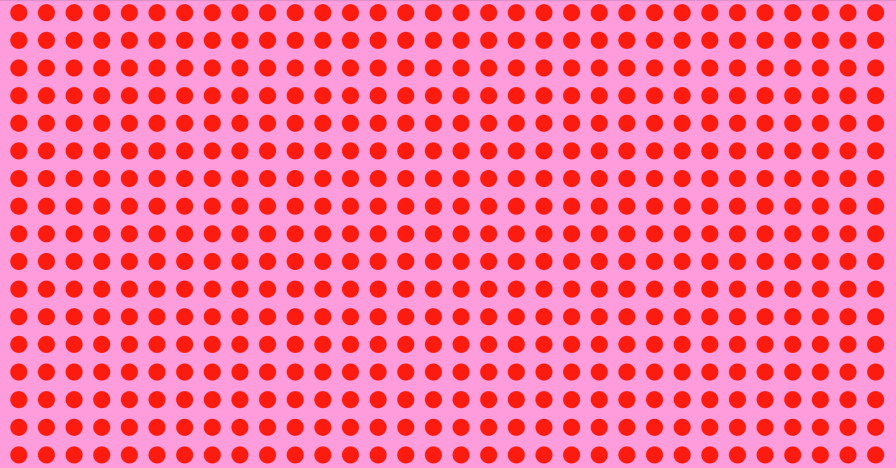
Write a Shadertoy shader that draws this pattern.

```glsl
// Red polka dots in a square grid, 32 across and 17 down, on flat pink.
// Each point finds its nearest grid centre, and a circle distance gives the dot.
// All lengths are fractions of the canvas height.

const vec3 PINK = vec3(1.0, 0.61, 0.86);
const vec3 RED = vec3(0.99, 0.11, 0.06);
const vec3 EDGE_MAUVE = vec3(0.87, 0.56, 0.78);

const vec2 DOT_COUNT = vec2(32.0, 17.0);
const vec2 FIRST_CENTRE = vec2(0.0402, 0.0279);
const float SPACING = 0.05906;
const float DOT_RADIUS = 0.0182;
const float TOP_LINE = 0.0022;

// Offset from p to the nearest centre of a finite square grid.
vec2 gridOffset(vec2 p, vec2 origin, float spacing, vec2 count) {
    vec2 cell = clamp(round((p - origin) / spacing), vec2(0.0), count - 1.0);
    return p - origin - cell * spacing;
}

float circleDistance(vec2 p, float radius) {
    return length(p) - radius;
}

// Coverage of a shape from its signed distance.
float coverage(float dist, float pixel) {
    return smoothstep(0.7 * pixel, -0.7 * pixel, dist);
}

void mainImage(out vec4 fragColor, in vec2 fragCoord) {
    vec2 p = fragCoord / iResolution.y;
    float pixel = 1.0 / iResolution.y;

    // Pink ground with a faint hairline along the top
    float topLine = coverage(1.0 - TOP_LINE - p.y, pixel);
    vec3 color = mix(PINK, EDGE_MAUVE, topLine);

    // Red dots
    vec2 offset = gridOffset(p, FIRST_CENTRE, SPACING, DOT_COUNT);
    float dotDistance = circleDistance(offset, DOT_RADIUS);
    color = mix(color, RED, coverage(dotDistance, pixel));

    fragColor = vec4(color, 1.0);
}
```
